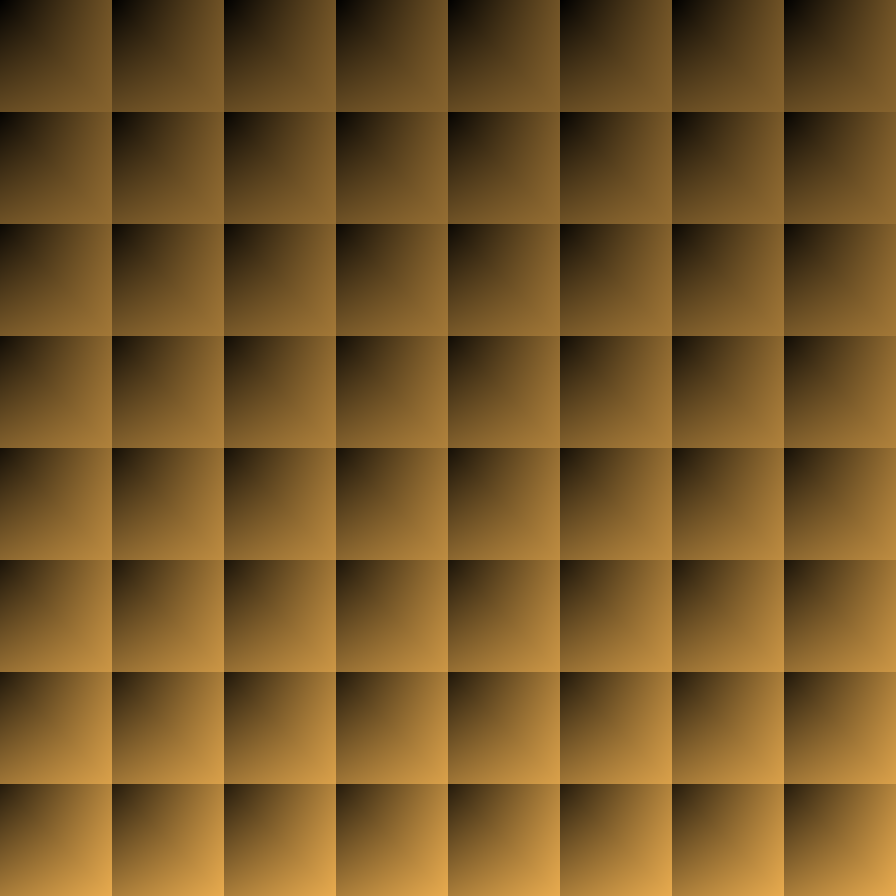
This pattern is drawn by a WebGL 1 fragment shader. Its source:

```glsl
precision highp float;

uniform vec2 u_resolution;

// Brightness of the tiled ramp; p runs from 0 to 1, from the top left corner
float tileBrightness(vec2 p) {
  vec2 grid = p * 8.0;
  vec2 cell = fract(grid);
  float descent = clamp(floor(grid.y) / 7.0, 0.0, 1.0);

  // Two ramps that saturate together, with a faint diagonal crease
  float overlap = mix(cell.x * cell.y, min(cell.x, cell.y), 0.3);
  vec2 slope = vec2(0.44, 0.40) + 0.12 * descent;
  return 0.14 * descent + dot(slope, cell) - 0.31 * overlap;
}

void main() {
  // Average four samples to smooth the tile borders
  float brightness = 0.0;
  for (int j = 0; j < 2; j++) {
    for (int i = 0; i < 2; i++) {
      vec2 offset = vec2(float(i), float(j)) * 0.5 - 0.25;
      vec2 p = (gl_FragCoord.xy + offset) / u_resolution;
      brightness += 0.25 * tileBrightness(vec2(p.x, 1.0 - p.y));
    }
  }

  vec3 amber = vec3(1.0, 0.737, 0.338);
  gl_FragColor = vec4(amber * brightness, 1.0);
}
```
